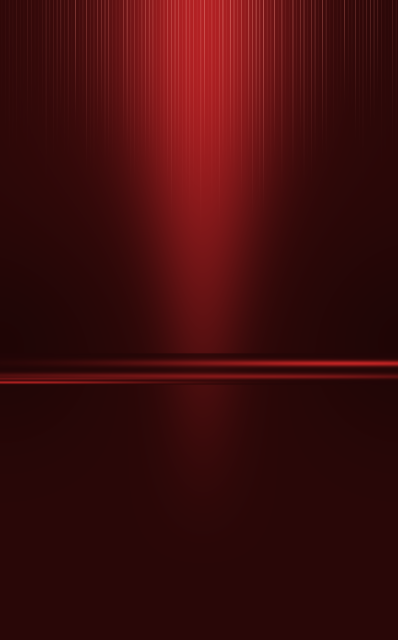
A Shadertoy shader for this background:

```glsl
const vec3 BASE = vec3(0.162, 0.028, 0.028);
const vec3 BEAM_RED = vec3(0.68, 0.125, 0.135);
const vec3 LINE_PINK = vec3(0.86, 0.46, 0.43);
const vec3 STREAK_RED = vec3(0.76, 0.14, 0.14);
const vec3 BAND_DARK = vec3(0.13, 0.02, 0.022);
const float BEAM_X = 0.51;
const float LINE_COUNT = 108.0;
const float LINE_HALF_WIDTH = 0.13;
const float BAND_BOTTOM = 0.399;
const float BAND_TOP = 0.448;

float hash(float n) {
    return fract(sin(n * 127.1) * 43758.5453);
}

float bell(float d, float width) {
    return exp(-d * d / (width * width));
}

// Tapering central beam with a wide halo leaning left
float beam(vec2 uv) {
    float d = uv.x - BEAM_X;
    float width = mix(0.10, 0.20, smoothstep(0.35, 1.0, uv.y));
    float core = bell(d, width) * smoothstep(0.1, 0.95, uv.y);
    float halo = bell(d + 0.08, 0.36) * smoothstep(0.4, 1.0, uv.y);
    return 0.86 * core + 0.19 * halo;
}

// Fine vertical lines hanging from the top, each with its own length
float hangingLines(vec2 uv) {
    float column = uv.x * LINE_COUNT;
    float id = floor(column);
    float aa = 0.5 * LINE_COUNT / iResolution.x;
    float dist = abs(fract(column) - 0.5);
    float line = 1.0 - smoothstep(LINE_HALF_WIDTH - aa, LINE_HALF_WIDTH + aa, dist);
    float d = uv.x - BEAM_X;
    float tail = mix(0.77, 0.66, bell(d, 0.22)) + 0.12 * (hash(id + 7.0) - 0.5);
    float fade = smoothstep(tail, 1.02, uv.y);
    float strength = mix(0.1, 0.75, pow(hash(id), 1.6));
    return line * fade * strength * bell(d, 0.42);
}

// Horizontal light streak: center position, then spread along each axis
float streak(vec2 uv, vec2 center, vec2 spread) {
    return bell(uv.x - center.x, spread.x) * bell(uv.y - center.y, spread.y);
}

void mainImage(out vec4 fragColor, in vec2 fragCoord) {
    vec2 uv = fragCoord / iResolution.xy;
    float pixel = 1.0 / iResolution.y;

    // Backdrop with darker flanks around the band
    float flank = smoothstep(0.12, 0.5, abs(uv.x - BEAM_X));
    vec3 color = BASE * (1.0 - 0.25 * flank * bell(uv.y - 0.47, 0.16));
    color = mix(color, BEAM_RED, beam(uv));
    color = mix(color, LINE_PINK, hangingLines(uv));

    // Dark glossy band
    float band = smoothstep(BAND_BOTTOM - pixel, BAND_BOTTOM + pixel, uv.y)
               * (1.0 - smoothstep(BAND_TOP - pixel, BAND_TOP + pixel, uv.y));
    vec3 bandColor = mix(BAND_DARK, color, 0.25);

    // Upper streak glows at the right, lower ones at the left
    float light = 0.85 * streak(uv, vec2(0.95, 0.432), vec2(0.40, 0.0042));
    light += 0.30 * streak(uv, vec2(0.55, 0.433), vec2(0.40, 0.0060));
    light += 0.42 * streak(uv, vec2(0.40, 0.413), vec2(0.65, 0.0045));
    light += 0.30 * streak(uv, vec2(0.75, 0.411), vec2(0.40, 0.0030));
    light += 0.85 * streak(uv, vec2(0.02, 0.4025), vec2(0.38, 0.0022));
    light += 0.35 * streak(uv, vec2(0.05, 0.408), vec2(0.40, 0.0018));
    bandColor = mix(bandColor, STREAK_RED, min(light, 1.0));
    color = mix(color, bandColor, band);

    fragColor = vec4(color, 1.0);
}
```
